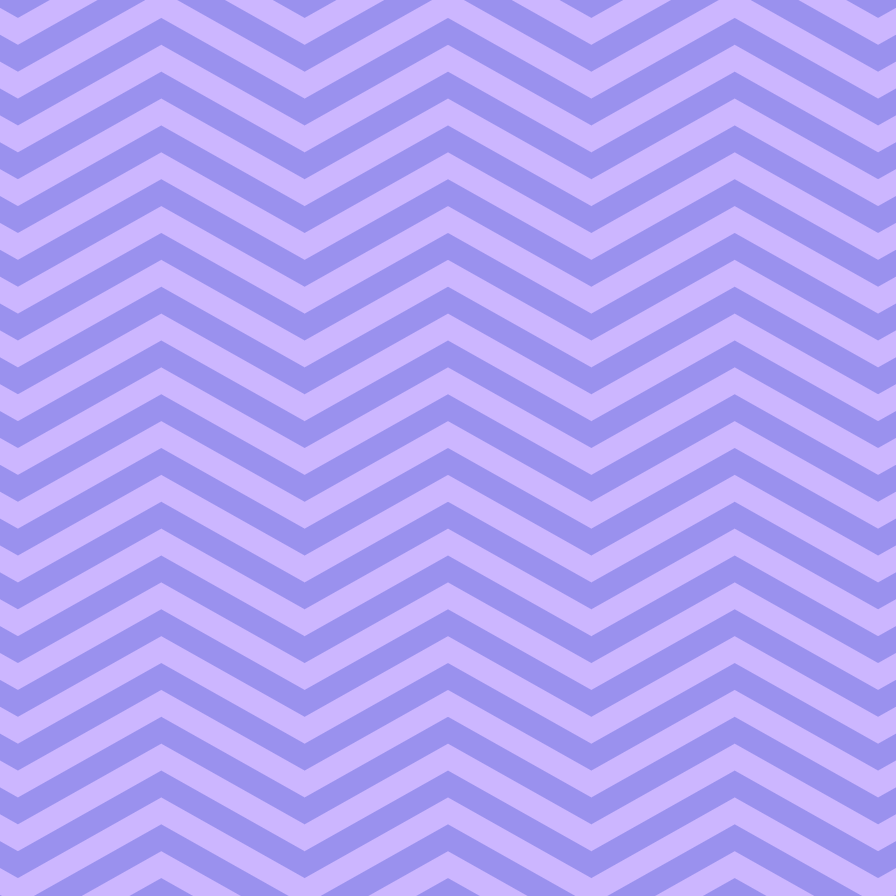
Write a Shadertoy shader that draws this pattern.

```glsl
// Two-tone chevron: flat lilac and periwinkle zigzag bands of equal height.
// A triangle wave in x shifts a vertical stripe pattern, so every corner stays
// a sharp mitre; edges are smoothed by their perpendicular distance.

const vec3  LILAC       = vec3(0.800, 0.714, 1.000);
const vec3  PERIWINKLE  = vec3(0.604, 0.569, 0.933);
const float ZIGZAG_SPAN = 0.32;  // width from peak to peak
const float ZIGZAG_DROP = 0.09;  // height from peak to valley
const float BAND_PERIOD = 0.06;  // height of one lilac and periwinkle pair
const float LILAC_SHARE = 0.5;   // part of each pair that is lilac

// 0 on the peaks (x = 0 and every span), 1 in the valleys
float triangleWave(float x, float span) {
    return 1.0 - abs(2.0 * fract(x / span) - 1.0);
}

// Signed vertical distance to the nearest band edge, positive inside lilac
float bandDistance(float y) {
    float fromCentre = abs(fract(y / BAND_PERIOD - 0.5 * LILAC_SHARE + 0.5) - 0.5);
    return (0.5 * LILAC_SHARE - fromCentre) * BAND_PERIOD;
}

void mainImage(out vec4 fragColor, in vec2 fragCoord) {
    // Centred canvas units, one unit high
    vec2 p = (fragCoord - 0.5 * iResolution.xy) / iResolution.y;
    float pixel = 1.0 / iResolution.y;

    // Bend the stripes into chevrons
    float y = p.y + ZIGZAG_DROP * triangleWave(p.x, ZIGZAG_SPAN);

    // Turn vertical distance into distance across the slanted edge
    float slope = 2.0 * ZIGZAG_DROP / ZIGZAG_SPAN;
    float edge = bandDistance(y) * inversesqrt(1.0 + slope * slope);

    float lilac = clamp(edge / pixel + 0.5, 0.0, 1.0);
    fragColor = vec4(mix(PERIWINKLE, LILAC, lilac), 1.0);
}
```
